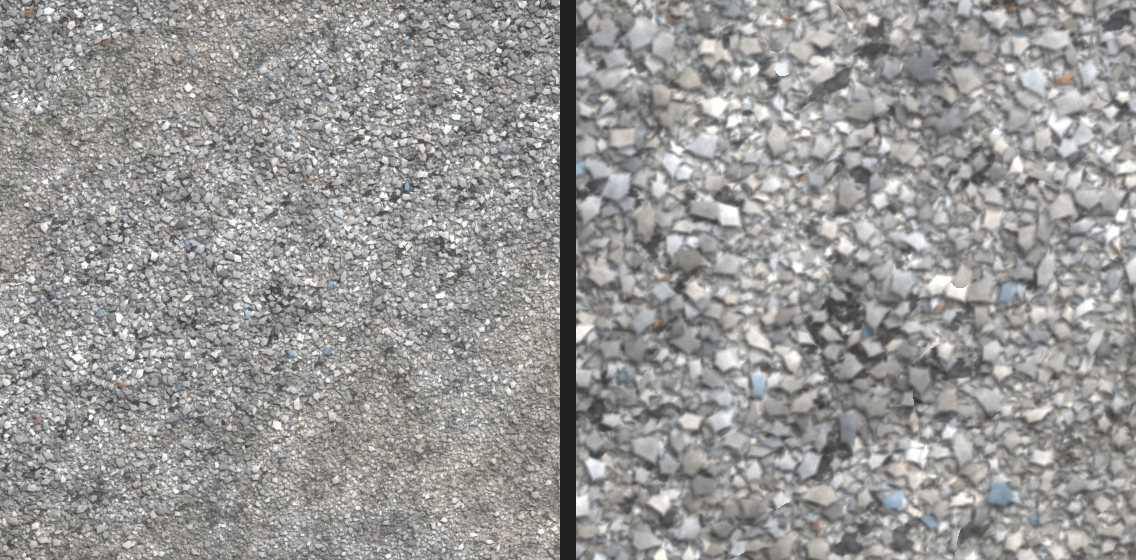
Left: the whole. Right: its middle third, enlarged.
Reproduce this texture procedurally as a WebGL 2 fragment shader.

```glsl
#version 300 es
precision highp float;
// Crushed grey gravel with diagonal drifts of coarse chips and sandy dirt.
uniform vec2 u_resolution;
out vec4 fragColor;

const int LAYERS = 4;
const float FINEST_CELLS = 180.0;   // grain cells across the canvas
const float LAYER_STEP = 0.71;      // cell count ratio between layers
const float EDGE_SOFTNESS = 0.0018;
const float STONE_DARK = 0.50;
const float STONE_LIGHT = 0.94;
const float SHADOW_STRENGTH = 0.66;
const float FACET_CONTRAST = 0.22;
const float ACCENT_CHANCE = 0.009;
const float GRIT_CONTRAST = 0.30;
const float CREVICE_STRENGTH = 0.72;
const float CLUMP_CONTRAST = 0.50;  // light and dark groups of grains
const float DRIFT_CONTRAST = 0.16;  // slow change over the ground
const float CONTRAST = 1.10;
const float MID_GREY = 0.60;
const float BRIGHTNESS = 0.018;
const float LEAN = 0.55;            // preferred direction of long sides
const vec2 SHADOW_SHIFT = vec2(-0.10, -0.19);
const vec2 LIGHT_DIR = vec2(0.45, 0.89);
const vec3 SHADOW_COLOR = vec3(0.235, 0.235, 0.24);
const vec3 SAND_COLOR = vec3(0.635, 0.63, 0.62);
const vec3 DIRT_COLOR = vec3(0.685, 0.64, 0.585);
const vec3 COOL_TINT = vec3(0.975, 1.0, 1.03);
const vec3 WARM_TINT = vec3(1.03, 1.0, 0.965);
const vec3 RUST = vec3(0.62, 0.46, 0.36);
const vec3 SLATE_BLUE = vec3(0.46, 0.57, 0.65);

float hash(vec2 p) {
    vec3 q = fract(vec3(p.xyx) * 0.1031);
    q += dot(q, q.yzx + 33.33);
    return fract((q.x + q.y) * q.z);
}

vec2 hash2(vec2 p) {
    return vec2(hash(p), hash(p + 57.31));
}

mat2 rotation(float angle) {
    return mat2(cos(angle), -sin(angle), sin(angle), cos(angle));
}

float noise(vec2 p) {
    vec2 i = floor(p), f = fract(p);
    f = f * f * (3.0 - 2.0 * f);
    return mix(mix(hash(i), hash(i + vec2(1, 0)), f.x),
               mix(hash(i + vec2(0, 1)), hash(i + vec2(1, 1)), f.x), f.y);
}

float fbm(vec2 p) {
    float sum = 0.0, weight = 0.5;
    for (int i = 0; i < 4; i++) {
        sum += weight * noise(p);
        p = mat2(1.6, 1.2, -1.2, 1.6) * p + 7.7;
        weight *= 0.5;
    }
    return sum / 0.9375;
}

// Distance to an angular chip bounded by five jittered straight sides.
float chipDistance(vec2 p, float radius, vec2 seed) {
    float d = -1.0;
    for (int i = 0; i < 5; i++) {
        vec2 r = hash2(seed + float(i) * 3.7);
        float angle = (float(i) + 0.7 * r.x) * 1.2566;
        d = max(d, dot(p, vec2(cos(angle), sin(angle))) - radius * (0.75 + 0.4 * r.y));
    }
    return d;
}

// Share of coarse chips, in bands running up to the right.
float coarseness(vec2 uv) {
    float across = uv.y - 0.6 * uv.x + 0.22 * (fbm(uv * 5.0) - 0.5);
    float band = smoothstep(-0.25, 0.22, across) - 0.75 * smoothstep(0.45, 0.64, across);
    return clamp(band + smoothstep(0.72, 0.84, across) + 0.5 * (fbm(uv * 9.0 + 20.0) - 0.5), 0.0, 1.0);
}

vec3 stoneColor(vec2 seed, float dirt) {
    float level = 0.5 * (hash(seed + 11.0) + hash(seed + 23.0));
    vec3 color = mix(STONE_DARK, STONE_LIGHT, level) * mix(COOL_TINT, WARM_TINT, hash(seed + 31.0));
    vec3 accent = mix(RUST, SLATE_BLUE, step(0.45, hash(seed + 43.0)));
    color = mix(color, accent, 0.75 * step(hash(seed + 47.0), ACCENT_CHANCE));
    return mix(color, DIRT_COLOR, 0.33 * dirt);
}

// Paints one layer of chips, from the lower left up, each with its shadow.
vec3 paintLayer(vec3 color, vec2 uv, float cells, float chance, float dirt, float salt) {
    vec2 p = rotation(salt) * uv * cells + salt, home = floor(p);
    float soft = max(EDGE_SOFTNESS, 0.7 / min(u_resolution.x, u_resolution.y)) * cells;
    for (int y = -1; y <= 1; y++) {
        for (int x = -1; x <= 1; x++) {
            vec2 cell = home + vec2(x, y);
            vec2 seed = cell + salt;
            if (hash(seed + 5.0) > chance) continue;
            vec2 local = (p - cell - 0.08 - 0.84 * hash2(seed)) * rotation(salt);
            float angle = LEAN + 2.4 * (hash(seed + 71.0) - 0.5);
            mat2 turn = rotation(angle);
            vec2 stretch = mix(vec2(1.0), vec2(0.78, 1.35), hash(seed + 83.0));
            float radius = mix(0.27, 0.48, hash(seed + 91.0));
            float body = chipDistance(turn * local * stretch, radius, seed);
            float shade = chipDistance(turn * (local - SHADOW_SHIFT) * stretch, radius, seed);
            color = mix(color, SHADOW_COLOR, SHADOW_STRENGTH * smoothstep(0.11 + soft, -0.11 - soft, shade));
            float facet = 1.0 + FACET_CONTRAST * dot(local, LIGHT_DIR);
            color = mix(color, stoneColor(seed, dirt) * facet, smoothstep(soft, -soft, body));
        }
    }
    return color;
}

void main() {
    vec2 uv = gl_FragCoord.xy / min(u_resolution.x, u_resolution.y);
    float coarse = coarseness(uv);
    float dirt = (1.0 - coarse) * smoothstep(0.25, 0.7, fbm(uv * 6.0 + 40.0));
    vec2 along = rotation(LEAN) * uv * vec2(1.0);
    float crevice = smoothstep(0.58, 0.74, fbm(along * vec2(62.0, 88.0) + 3.0)) * mix(0.4, 1.0, coarse);

    // Sand bed, then chips from fine to coarse, with dark gaps under the larger ones.
    vec3 color = mix(SAND_COLOR, DIRT_COLOR, 0.6 * dirt);
    float cells = FINEST_CELLS;
    for (int i = 0; i < LAYERS; i++) {
        float size = float(i) / float(LAYERS - 1);
        float chance = mix(0.85, 0.36 * coarse, size) * mix(1.0, 0.3 + 0.7 * coarse, size);
        if (i == 2) color = mix(color, SHADOW_COLOR, CREVICE_STRENGTH * crevice);
        color = paintLayer(color, uv, cells, chance, dirt, 0.17 + 0.31 * float(i));
        cells *= LAYER_STEP;
    }

    // Surface grit, clumps and slow drift over everything.
    color *= 1.0 + GRIT_CONTRAST * (fbm(uv * 170.0 + 9.0) - 0.5);
    color *= 1.0 + CLUMP_CONTRAST * (fbm(along * vec2(22.0, 32.0) + 60.0) - 0.5);
    color *= 1.0 + DRIFT_CONTRAST * (fbm(uv * 5.0 + 80.0) - 0.5);
    color = (color - MID_GREY) * CONTRAST + MID_GREY + BRIGHTNESS;
    fragColor = vec4(clamp(color, 0.0, 1.0), 1.0);
}
```
